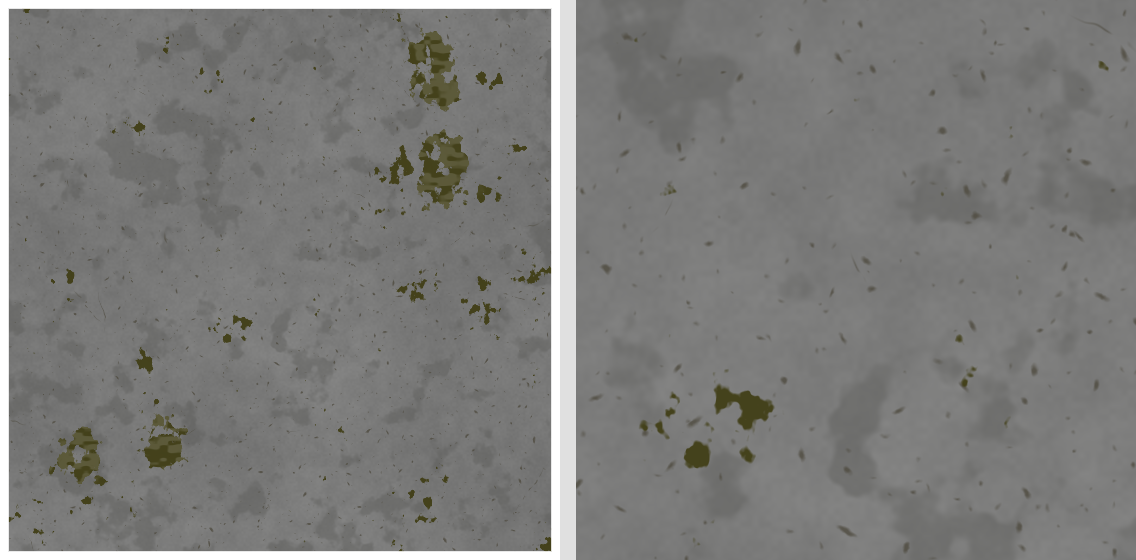
Left, the full canvas; right, a detail of the centre.
Give the GLSL for this texture, as a Shadertoy shader.

```glsl
// Weathered grey concrete panel with olive moss, dark specks and hairline cracks on a white margin.

const float MARGIN = 0.0156;
const float SOFT = 0.0011;
const vec3 WHITE = vec3(1.0);
const vec3 CONCRETE = vec3(0.474, 0.474, 0.471);
const vec3 SMUDGE = vec3(0.412, 0.412, 0.405);
const vec3 SPECK = vec3(0.31, 0.295, 0.25);
const vec3 MOSS_DARK = vec3(0.25, 0.24, 0.08);
const vec3 MOSS_PALE = vec3(0.37, 0.36, 0.23);

float hash(vec2 p, float seed) {
    vec3 q = fract((p.xyx + seed * 17.3) * vec3(0.1031, 0.1030, 0.0973));
    q += dot(q, q.yzx + 33.33);
    return fract((q.x + q.y) * q.z);
}

vec2 hash2(vec2 p, float seed) {
    return vec2(hash(p, seed), hash(p, seed + 5.7));
}

float noise(vec2 p, float seed) {
    vec2 cell = floor(p), f = fract(p);
    f = f * f * (3.0 - 2.0 * f);
    float low = mix(hash(cell, seed), hash(cell + vec2(1, 0), seed), f.x);
    float high = mix(hash(cell + vec2(0, 1), seed), hash(cell + vec2(1, 1), seed), f.x);
    return mix(low, high, f.y);
}

float fbm(vec2 p, float seed) {
    float sum = 0.0, gain = 0.533;
    for (int i = 0; i < 4; i++) {
        sum += gain * noise(p, seed + float(i));
        p = mat2(1.6, 1.2, -1.2, 1.6) * p;
        gain *= 0.5;
    }
    return sum;
}

vec2 warp(vec2 p, float scale, float amount, float seed) {
    return p + amount * (vec2(fbm(p * scale, seed), fbm(p * scale, seed + 9.0)) - 0.5);
}

// Randomly turned ellipses, one per chosen grid cell
float flecks(vec2 p, float cells, float share, float radius, float stretch, float seed) {
    float cover = 0.0;
    vec2 home = floor(p * cells);
    for (int y = -1; y <= 1; y++)
    for (int x = -1; x <= 1; x++) {
        vec2 id = home + vec2(x, y);
        if (hash(id, seed) > share) continue;
        vec2 d = p - (id + hash2(id, seed + 1.0)) / cells;
        float angle = 3.1416 * hash(id, seed + 2.0);
        float size = hash(id, seed + 3.0);
        vec2 axis = vec2(cos(angle), sin(angle));
        vec2 q = vec2(dot(d, axis) / mix(1.0, stretch, size), dot(d, vec2(-axis.y, axis.x)));
        float r = radius * mix(0.5, 1.3, hash(id, seed + 4.0));
        cover = max(cover, 1.0 - smoothstep(-SOFT, SOFT, length(q) - r));
    }
    return cover;
}

// Falls from one at the centre to zero at the rim
float blob(vec2 p, vec2 centre, vec2 radii) {
    return max(0.0, 1.0 - length((p - centre) / radii));
}

// Small moss colonies, thinner along the middle of the panel
float colonies(vec2 p, float seed) {
    float reach = 0.0;
    for (int i = 0; i < 38; i++) {
        vec2 id = vec2(i, 3);
        vec2 centre = hash2(id, seed);
        vec2 radii = mix(vec2(0.03), vec2(0.08), hash2(id, seed + 2.0));
        float weight = smoothstep(0.02, 0.12, abs(centre.x - 0.52));
        reach = max(reach, weight * blob(p, centre, radii));
    }
    return reach;
}

// Broad, worn moss stains
float stains(vec2 p) {
    vec2 centres[4] = vec2[4](vec2(0.78, 0.88), vec2(0.80, 0.70), vec2(0.28, 0.21), vec2(0.13, 0.18));
    float reach = 0.0;
    for (int i = 0; i < 4; i++) {
        vec2 radii = vec2(0.07, 0.125 - 0.015 * float(i));
        reach = max(reach, blob(p, centres[i], radii));
    }
    return reach;
}

vec3 concrete(vec2 p) {
    float tone = 0.07 * (fbm(p * 5.0, 1.0) - 0.5) + 0.05 * (fbm(p * 42.0, 2.0) - 0.5);
    tone += 0.018 * (noise(p * 260.0, 3.0) - 0.5);
    float halo = blob(warp(p, 14.0, 0.06, 4.0), vec2(0.29, 0.72), vec2(0.15, 0.11));
    float dirt = fbm(p * 24.0, 6.0) + 0.25 * (fbm(p * 6.0, 7.0) - 0.5);
    dirt += 0.2 * smoothstep(0.0, 0.4, halo);
    return mix(CONCRETE + tone, SMUDGE + 0.5 * tone, 0.8 * smoothstep(0.59, 0.74, dirt));
}

vec3 panel(vec2 p) {
    vec3 col = concrete(p);

    // Specks and broken hairlines
    vec2 ragged = warp(p, 90.0, 0.006, 11.0);
    float specks = flecks(ragged, 38.0, 0.38, 0.0014, 2.8, 12.0);
    float dust = flecks(ragged, 75.0, 0.25, 0.0008, 2.0, 18.0);
    float cracks = flecks(warp(p, 16.0, 0.035, 23.0), 9.0, 0.4, 0.0007, 32.0, 24.0);
    cracks *= smoothstep(0.35, 0.6, noise(p * 110.0, 30.0));
    col = mix(col, SPECK, max(max(0.8 * specks, 0.5 * dust), 0.7 * cracks));

    // Moss breaks into grains towards the rim of each colony
    vec2 drift = warp(p, 18.0, 0.05, 31.0);
    float stain = stains(drift);
    float colony = colonies(drift, 40.0);
    float grain = fbm(p * vec2(62.0, 54.0), 50.0);
    float limit = 0.85 - max(0.36 * colony, 0.48 * smoothstep(0.0, 0.65, stain));
    float moss = smoothstep(0.0, 0.07, grain - limit);
    float worn = smoothstep(0.05, 0.35, stain) * smoothstep(0.3, 0.6, noise(p * vec2(70.0, 130.0), 55.0));
    return mix(col, mix(MOSS_DARK, MOSS_PALE, 0.85 * worn), 0.93 * moss);
}

void mainImage(out vec4 fragColor, in vec2 fragCoord) {
    vec2 uv = fragCoord / iResolution.xy;
    vec2 inset = 0.5 - MARGIN - abs(uv - 0.5);
    float pixel = 1.0 / iResolution.y;
    float inside = smoothstep(-0.5 * pixel, 0.5 * pixel, min(inset.x, inset.y));
    vec3 col = panel((uv - MARGIN) / (1.0 - 2.0 * MARGIN));
    fragColor = vec4(mix(WHITE, col, inside), 1.0);
}
```
